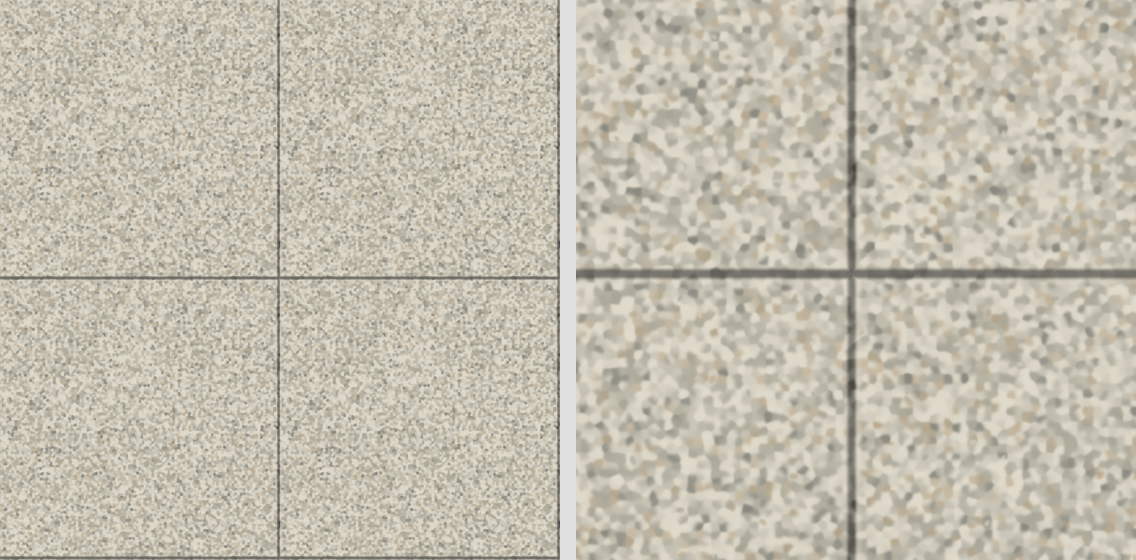
Left, the full canvas; right, a detail of the centre.
This texture is drawn by a three.js fragment shader. Its source:

```glsl
// Two by two square slabs of speckled pale stone with thin dark grey joints.
varying vec2 vUv;

const float TILES = 2.0;                        // slabs across and down
const vec2 JOINT_ORIGIN = vec2(-0.0026, 0.0037);
const vec2 JOINT_HALF = vec2(0.0022, 0.0026);   // half widths: upright, level
const float JOINT_SOFT = 0.0015;
const float GRIME_REACH = 0.0025;
const float GRAINS = 108.0;                     // fine grains across a slab
const float CHIPS = 52.0;                       // larger chips across a slab
const float GRAIN_SHARPNESS = 4.8;
const float CHIP_SHARE = 0.14;
const float CLOUD_DEPTH = 0.012;

const vec3 CREAM = vec3(0.872, 0.852, 0.792);
const vec3 GREY = vec3(0.645, 0.630, 0.573);
const vec3 SLATE = vec3(0.470, 0.470, 0.440);
const vec3 TAN = vec3(0.720, 0.640, 0.525);
const vec3 JOINT = vec3(0.445, 0.438, 0.408);
const vec3 GRIME = vec3(0.620, 0.600, 0.550);

vec3 hash3(vec2 cell) {
  vec3 q = fract(cell.xyx * vec3(0.1031, 0.1030, 0.0973));
  q += dot(q, q.yxz + 33.33);
  return fract((q.xxy + q.yzz) * q.zyx);
}

// Colour of one mineral grain
vec3 grainColor(vec3 h) {
  vec3 color = mix(GREY, CREAM, smoothstep(-0.15, 0.85, h.x));
  color = mix(color, TAN, 0.6 * step(0.92, h.y));
  return mix(color, SLATE, 0.7 * step(h.y, 0.05));
}

// Softly blended cellular mosaic, wrapping at the slab edge
vec3 grainField(vec2 slab) {
  vec2 p = slab * GRAINS;
  vec2 base = floor(p);
  vec3 sum = vec3(0.0);
  float total = 0.0;
  for (int y = -1; y <= 1; y++) {
    for (int x = -1; x <= 1; x++) {
      vec2 cell = base + vec2(float(x), float(y));
      vec2 id = mod(cell, GRAINS);
      vec2 offset = cell + mix(vec2(0.1), vec2(0.9), hash3(id + 17.0).xy) - p;
      float weight = exp(-GRAIN_SHARPNESS * dot(offset, offset));
      sum += weight * grainColor(hash3(id + 151.0));
      total += weight;
    }
  }
  return sum / total;
}

// Sparse larger chips: colour in rgb, coverage in a
vec4 chipField(vec2 slab) {
  vec2 p = slab * CHIPS;
  vec2 id = floor(p);
  vec3 h = hash3(id + 311.0);
  vec3 kind = hash3(id + 457.0);
  vec2 offset = fract(p) - mix(vec2(0.35), vec2(0.65), h.xy);
  float angle = 6.2832 * kind.z;
  vec2 axis = vec2(cos(angle), sin(angle));
  offset = vec2(dot(offset, axis), 1.5 * dot(offset, vec2(-axis.y, axis.x)));
  float radius = mix(0.16, 0.28, kind.y);
  float cover = 1.0 - smoothstep(radius - 0.14, radius + 0.14, length(offset));
  vec3 color = kind.x < 0.45 ? TAN : (kind.x < 0.7 ? GREY : CREAM);
  return vec4(color, 0.55 * cover * step(h.z, CHIP_SHARE));
}

// Broad uneven shading from layered sines, periodic over a slab
float clouds(vec2 slab) {
  vec2 a = 6.2832 * slab;
  float broad = sin(a.x + 1.3 * sin(a.y + 0.6)) * sin(2.0 * a.y + sin(a.x));
  float patches = sin(3.0 * a.x + 2.0 * sin(2.0 * a.y)) * sin(4.0 * a.y + 1.7 * sin(3.0 * a.x));
  float mottle = sin(9.0 * a.x + 2.0 * sin(5.0 * a.y)) * sin(8.0 * a.y + 2.0 * sin(6.0 * a.x));
  return 0.35 * broad + 0.35 * patches + 0.3 * mottle;
}

void main() {
  vec2 slab = fract((vUv - JOINT_ORIGIN) * TILES);
  vec2 edge = min(slab, 1.0 - slab) / TILES;

  // Stone face
  vec3 grains = grainField(slab);
  vec4 chip = chipField(slab);
  vec3 color = mix(grains, chip.rgb, chip.a);
  color += CLOUD_DEPTH * clouds(slab);

  // Pale arris on the left and upper sides of each slab
  vec2 lit = vec2(slab.x, 1.0 - slab.y) / TILES - JOINT_HALF;
  vec2 arris = 1.0 - smoothstep(vec2(0.002), vec2(0.005), lit);
  color = mix(color, CREAM, 0.3 * max(arris.x, arris.y));

  // Thin grime beside the joints, then the joints with a gritty filler
  float grit = grains.r - 0.77;
  vec2 beyond = edge - JOINT_HALF + 0.002 * grit;
  float gap = min(beyond.x, beyond.y);
  float grime = 1.0 - smoothstep(0.0, GRIME_REACH, gap);
  color = mix(color, GRIME, 0.3 * grime);
  float joint = 1.0 - smoothstep(-JOINT_SOFT, JOINT_SOFT, gap);
  float upright = step(beyond.x, beyond.y);
  vec3 filler = JOINT + grit * mix(0.3, 0.9, upright) - 0.02 * upright;
  color = mix(color, filler, joint);

  gl_FragColor = vec4(color, 1.0);
}
```
